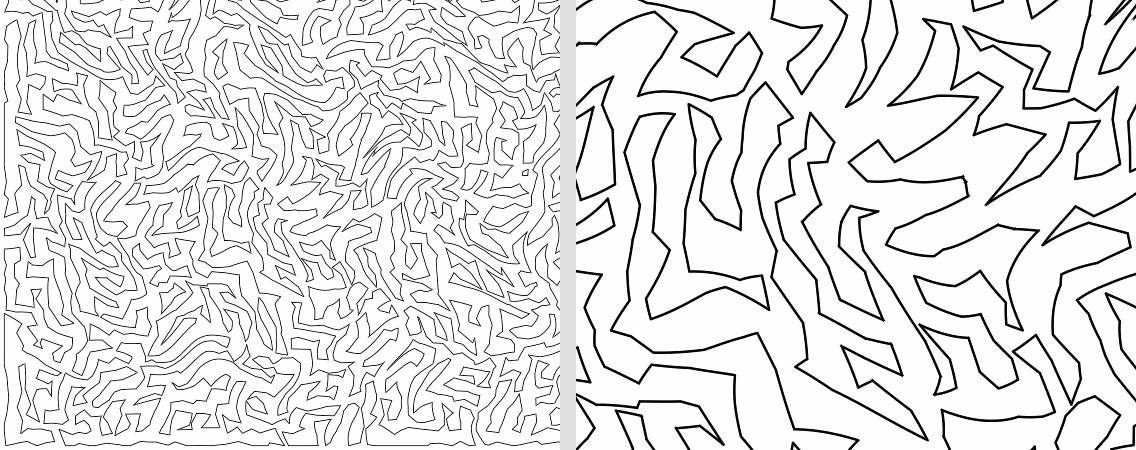
Left, the full canvas; right, a detail of the centre.
Reproduce this pattern procedurally as a Shadertoy shader.

```glsl
// Thin black angular line winding like a maze tour over a white ground.
#define ROWS 46.0            // lattice points over the canvas height
#define MARGIN 0.0095        // blank strip at left and bottom, in heights
#define JITTER 0.94          // scatter of each corner inside its square
#define LINE_WIDTH 0.00187   // in heights
#define EDGE_SOFTNESS 0.87   // in pixels
#define WARP 1.45            // bending of the lattice, in squares
#define PAPER vec3(0.995)
#define INK vec3(0.02)

vec2 hash22(vec2 p) {
    vec3 q = fract(p.xyx * vec3(0.1031, 0.1030, 0.0973));
    q += dot(q, q.yzx + 33.33);
    return fract((q.xx + q.yz) * q.zy);
}

bool outside(vec2 cell) { return min(cell.x, cell.y) < 0.0; }

// Rolling terrain with small bumps; branches run downhill on it.
float height(vec2 cell) {
    if (outside(cell)) return 1e3;
    float hills = sin(dot(cell, vec2(0.47, 0.29)) + 1.0)
                + sin(dot(cell, vec2(-0.33, 0.52)) + 2.6)
                + sin(dot(cell, vec2(0.61, -0.17)));
    return 2.0 * hills + hash22(cell + 71.0).x;
}

// Direction to a randomly picked lower neighbour, or zero in a hollow.
vec2 downhill(vec2 cell) {
    float own = height(cell), best = -1.0;
    vec2 choice = vec2(0.0);
    for (int k = 0; k < 4; k++) {
        float s = k < 2 ? 1.0 : -1.0;
        vec2 dir = (k & 1) == 0 ? vec2(s, 0.0) : vec2(0.0, s);
        float pick = hash22(cell * 3.0 + dir + 217.0).y;
        if (height(cell + dir) < own && pick > best) {
            best = pick;
            choice = dir;
        }
    }
    return choice;
}

bool linked(vec2 cell, vec2 dir) {
    if (outside(cell) || outside(cell + dir)) return false;
    return downhill(cell) == dir || downhill(cell + dir) == -dir;
}

// The line walks around the branches, on a lattice twice as fine.
bool hasSegment(vec2 node, vec2 axis) {
    vec2 cell = floor(node * 0.5), parity = node - 2.0 * cell;
    if (dot(parity, axis) > 0.5) return linked(cell, axis);
    vec2 side = axis.yx;
    return !linked(cell, side * (2.0 * dot(parity, side) - 1.0));
}

// Scattered corner; the first row and column lie flush with the margin.
vec2 corner(vec2 node) {
    vec2 pos = node + 0.5 + JITTER * (hash22(node + 13.0) - 0.5);
    return mix(pos, max(pos - 0.5, 0.0), vec2(lessThan(node, vec2(0.5))));
}

vec2 bend(vec2 p) {
    vec2 shift = sin(0.31 * p.yx + vec2(1.0, 4.2))
               + 0.4 * sin(0.62 * p.yx + 0.35 * p + vec2(2.3, 0.6));
    return p + WARP * shift * smoothstep(0.0, 10.0, p);
}

void mainImage(out vec4 fragColor, in vec2 fragCoord) {
    vec2 p = bend((fragCoord / iResolution.y - MARGIN) * ROWS);
    vec2 stepX = dFdx(p), stepY = dFdy(p);
    float halfWidth = 0.5 * LINE_WIDTH * iResolution.y;
    float reach = halfWidth + EDGE_SOFTNESS;
    float dist = reach;

    // Nearest segment, measured in pixels through the bent lattice
    for (int j = -1; j <= 1; j++)
    for (int i = -1; i <= 1; i++) {
        vec2 node = floor(p) + vec2(i, j);
        if (outside(node)) continue;
        vec2 a = corner(node);
        for (int k = 0; k < 2; k++) {
            vec2 axis = k == 0 ? vec2(1.0, 0.0) : vec2(0.0, 1.0);
            vec2 ab = corner(node + axis) - a, ap = p - a;
            vec2 v = ap - ab * clamp(dot(ap, ab) / dot(ab, ab), 0.0, 1.0);
            float len = max(length(v), 1e-5);
            vec2 n = v / len;
            float d = len / max(length(vec2(dot(stepX, n), dot(stepY, n))), 1e-5);
            if (d < dist && hasSegment(node, axis)) dist = d;
        }
    }

    float coverage = clamp((halfWidth - dist) / EDGE_SOFTNESS + 0.5, 0.0, 1.0);
    fragColor = vec4(mix(PAPER, INK, coverage), 1.0);
}
```
